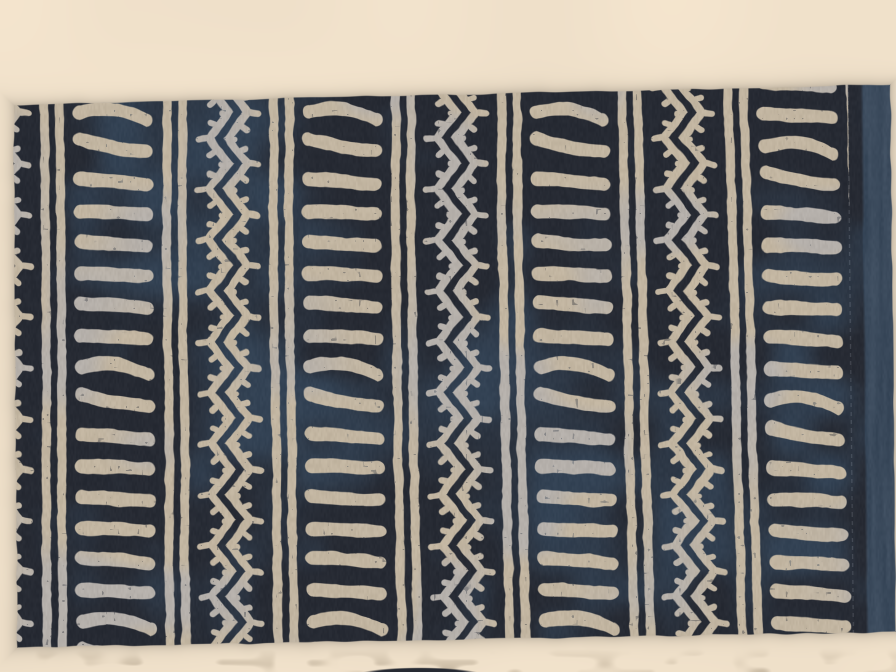
A Shadertoy shader for this pattern:

```glsl
// Folded indigo block-printed cloth: bars, paired stripes and toothed zigzags on a pale table.

// Lengths are fractions of the canvas height.
const vec3 TABLE = vec3(0.95, 0.89, 0.80);
const vec3 INK_DARK = vec3(0.15, 0.165, 0.20);
const vec3 INK_BLUE = vec3(0.20, 0.26, 0.33);
const vec3 PRINT_WARM = vec3(0.76, 0.71, 0.63);
const vec3 PRINT_COOL = vec3(0.71, 0.69, 0.67);

const float COLUMN_PITCH = 0.339;
const float FIRST_COLUMN = 0.169;
const float BAR_PITCH = 0.0474;
const float FIRST_BAR = 0.8316;
const float BARS_PER_BLOCK = 8.0;
const float BAR_HALF_LENGTH = 0.049;
const float BAR_RADIUS = 0.0102;
const float STRIPE_INNER = 0.079;
const float STRIPE_OUTER = 0.102;
const float STRIPE_HALF_WIDTH = 0.0066;
const float ZIG_PITCH = BAR_PITCH * BARS_PER_BLOCK / 5.0;
const float ZIG_PEAK = 0.5295;
const float ZIG_AMPLITUDE = 0.0145;
const float ZIG_GROOVE = 0.0066;
const float ZIG_BAND = 0.0215;
const float TOOTH_RADIUS = 0.0047;
const float WOBBLE = 0.0028;

float hash(vec2 p) {
    return fract(sin(dot(p, vec2(127.1, 311.7))) * 43758.5453);
}

float noise(vec2 p) {
    vec2 i = floor(p), f = fract(p);
    f = f * f * (3.0 - 2.0 * f);
    return mix(mix(hash(i), hash(i + vec2(1, 0)), f.x),
               mix(hash(i + vec2(0, 1)), hash(i + vec2(1, 1)), f.x), f.y);
}

float cover(float d) {
    float aa = 0.9 / iResolution.y;
    return 1.0 - smoothstep(-aa, aa, d);
}

float segment(vec2 p, vec2 a, vec2 b) {
    vec2 ab = b - a;
    return length(p - a - ab * clamp(dot(p - a, ab) / dot(ab, ab), 0.0, 1.0));
}

// Round-ended bars; the first of each block arches, the second sags.
float bars(vec2 p, float column) {
    float start = FIRST_BAR - 0.05 * step(2.5, column);
    float nearest = floor((start - p.y) / BAR_PITCH + 0.5);
    float u = clamp(p.x / BAR_HALF_LENGTH, -1.0, 1.0);
    float d = 1.0;
    for (int k = -1; k <= 1; k++) {
        float id = nearest + float(k);
        float m = mod(id, BARS_PER_BLOCK);
        float drop = 0.007 * step(1.5, m) * (BARS_PER_BLOCK - m) / 6.0;
        float tilt = -0.001 - 0.004 * hash(vec2(m, 3.0));
        float bend = 0.003 * (hash(vec2(m, 8.0)) - 0.5);
        if (m < 0.5) { tilt = -0.006; bend = 0.010; drop = 0.004; }
        else if (m < 1.5) { tilt = -0.009; bend = -0.003; }
        float y = start - id * BAR_PITCH - drop + tilt * u + bend * (1.0 - u * u);
        y += 0.0015 * (hash(vec2(id, column)) - 0.5);
        float past = max(abs(p.x) - BAR_HALF_LENGTH, 0.0);
        d = min(d, length(vec2(past, p.y - y)) - BAR_RADIUS + 0.0005 * u);
    }
    return d;
}

float zigzag(float y) {
    float phase = (y - ZIG_PEAK) / ZIG_PITCH;
    return ZIG_AMPLITUDE * (1.0 - 4.0 * abs(fract(phase + 0.5) - 0.5));
}

// Zigzag ribbon split by a dark groove, with four teeth per side and repeat.
float toothedZigzag(vec2 p) {
    float offset = p.x - zigzag(p.y);
    float side = offset < 0.0 ? -1.0 : 1.0;
    float d = 0.8 * (abs(offset) - ZIG_BAND);
    float step4 = ZIG_PITCH / 4.0;
    float nearest = floor((p.y - ZIG_PEAK) / step4 + 0.5);
    for (int k = -1; k <= 1; k++) {
        float id = nearest + float(k);
        float y = ZIG_PEAK + id * step4;
        float bulge = side * zigzag(y) / ZIG_AMPLITUDE;
        float slant = 0.005 * sin(1.5708 * id) * side - 0.002;
        vec2 root = vec2(zigzag(y) + side * (ZIG_BAND - 0.004), y);
        vec2 tip = root + vec2(side * (0.009 + 0.003 * bulge), slant);
        d = min(d, segment(p, root, tip) - TOOTH_RADIUS);
    }
    return max(d, 0.8 * (ZIG_GROOVE - abs(offset)));
}

void mainImage(out vec4 fragColor, in vec2 fragCoord) {
    vec2 p = fragCoord / iResolution.y;
    float fall = 0.85 - p.y;

    // Table, stains along the front and a dark object at its edge
    float stain = smoothstep(0.6, 0.9, noise(p * vec2(30.0, 70.0))) * smoothstep(0.04, 0.0, p.y);
    vec3 color = TABLE * (0.985 + 0.025 * noise(p * 5.0)) - 0.15 * stain;
    color = mix(color, INK_DARK, cover(length((p - vec2(0.625, -0.004)) * vec2(0.12, 1.0)) - 0.010));

    // Cloth outline and its soft shadow
    float cloth = max(p.y - 0.8435 - 0.023 * p.x, 0.036 + 0.018 * p.x - p.y);
    cloth = max(cloth, max(0.020 + 0.007 * fall - p.x, p.x - 1.325 - 0.010 * fall));
    cloth += 0.003 * (noise(p * 35.0) - 0.5);
    color *= 1.0 - 0.18 * exp(-max(cloth, 0.0) * 110.0);

    // Dyed ground with uneven colour, weave and bare selvage
    float blotch = noise(p * 5.0) * 0.6 + noise(p * 17.0) * 0.4;
    float weave = noise(p * vec2(420.0, 150.0)) - 0.5;
    float edge = p.x - 1.262 - 0.010 * fall;
    float selvage = smoothstep(0.018, 0.024, edge);
    vec3 ground = mix(INK_DARK, INK_BLUE, clamp(smoothstep(0.42, 0.85, blotch) + selvage, 0.0, 1.0));
    ground += 0.025 * weave + selvage * (0.03 + 0.05 * (noise(p * vec2(180.0, 12.0)) - 0.5));
    ground += 0.12 * cover(abs(edge) - 0.0008) * step(0.5, fract(p.y * 80.0));

    // Printed motifs, stretched slightly towards the lower right
    vec2 q = vec2(p.x * (1.0 - 0.0235 * (FIRST_BAR - p.y)), p.y);
    q += WOBBLE * (vec2(noise(q * 45.0), noise(q * 45.0 + 71.0)) - 0.5);
    q.x += 0.004 * (noise(vec2(q.x * 3.0, q.y * 6.0)) - 0.5);
    float column = floor((q.x - FIRST_COLUMN) / COLUMN_PITCH + 0.5);
    float x = q.x - FIRST_COLUMN - column * COLUMN_PITCH;
    float stripes = min(abs(abs(x) - STRIPE_INNER), abs(abs(x) - STRIPE_OUTER)) - STRIPE_HALF_WIDTH;
    float waveX = x - COLUMN_PITCH * (x < 0.0 ? -0.5 : 0.5);
    float motif = min(bars(vec2(x, q.y), column), min(stripes, toothedZigzag(vec2(waveX, q.y))));
    motif = max(motif + 0.0012 * (noise(p * 130.0) - 0.5), edge);

    // Worn resist: mottled tone and small ink flecks
    vec3 printed = mix(PRINT_WARM, PRINT_COOL, smoothstep(0.4, 0.75, noise(p * 9.0 + 20.0))) + 0.04 * weave;
    float fleck = smoothstep(0.88, 0.97, noise(p * 170.0));
    vec3 fabric = mix(ground, printed, cover(motif) * (1.0 - 0.35 * fleck));
    fragColor = vec4(mix(color, fabric, cover(cloth)), 1.0);
}
```
